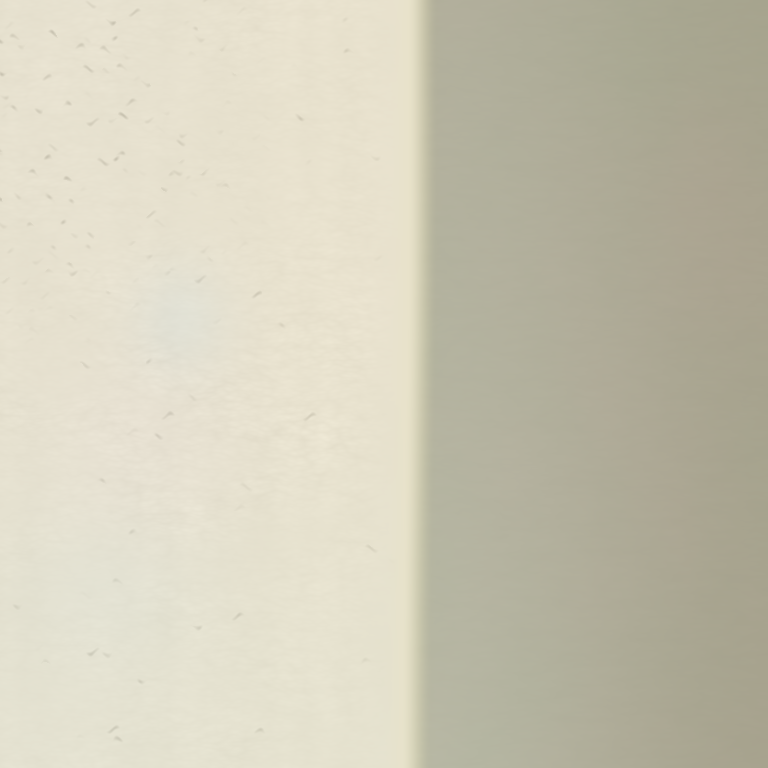
A three.js fragment shader for this texture:

```glsl
// A sunlit cream plaster wall meeting a grey-olive shaded wall at a soft,
// nearly vertical edge. Gradients set the tones, layered sines tint them,
// and stretched cellular noise adds patchy brushed grain and faint specks.
varying vec2 vUv;

vec2 hash2(vec2 p) {
  vec3 q = fract(vec3(p.xyx) * vec3(0.1031, 0.103, 0.0973));
  q += dot(q, q.yzx + 33.33);
  return fract((q.xx + q.yz) * q.zy);
}

// Distance to the nearest scattered point, and that point's random value.
vec2 cellular(vec2 p) {
  vec2 cell = floor(p);
  vec2 nearest = vec2(8.0, 0.0);
  for (int j = -1; j <= 1; j++) {
    for (int i = -1; i <= 1; i++) {
      vec2 id = cell + vec2(float(i), float(j));
      vec2 rnd = hash2(id);
      float d = length(id + rnd - p);
      if (d < nearest.x) nearest = vec2(d, hash2(id + 71.0).x);
    }
  }
  return nearest;
}

// Smooth cloudy variation, roughly -1 to 1.
float layeredSines(vec2 p) {
  float sum = 0.0;
  float amp = 0.5;
  for (int i = 0; i < 4; i++) {
    sum += amp * sin(p.x + 1.7 * sin(p.y * 0.8 + float(i)))
               * cos(p.y + 1.3 * sin(p.x * 0.7));
    p = mat2(1.5, 0.9, -0.9, 1.5) * p + 2.3;
    amp *= 0.55;
  }
  return sum;
}

float glow(vec2 p, vec2 center, vec2 size) {
  vec2 q = (p - center) / size;
  return exp(-dot(q, q));
}

// Horizontal streaks at three sizes, warped so that rows do not line up.
float brushedGrain(vec2 p) {
  vec2 q = p + 0.006 * vec2(sin(p.y * 61.0), layeredSines(p * 24.0));
  float broad = cellular(q * vec2(15.0, 55.0)).x - 0.5;
  float mid = cellular(q * vec2(38.0, 105.0) + 9.0).x - 0.5;
  float fine = cellular(q * vec2(80.0, 200.0) + 17.0).x - 0.5;
  return 0.35 * broad + 0.4 * mid + 0.4 * fine;
}

// Small blurred marks of uneven strength.
float specks(vec2 p, vec2 scale, float rarity) {
  vec2 q = p + 0.003 * vec2(sin(p.y * 310.0), sin(p.x * 270.0));
  vec2 c = cellular(q * scale);
  return smoothstep(rarity, 1.0, c.y) * (1.0 - smoothstep(0.0, 0.38, c.x));
}

vec3 litWall(vec2 p, float edgeX) {
  vec3 col = mix(vec3(0.892, 0.882, 0.815), vec3(0.902, 0.88, 0.81),
                 smoothstep(0.0, 0.65, p.y));
  col += vec3(0.007, 0.003, -0.005) * smoothstep(0.1, 0.5, p.x);

  // Cool and rosy tints
  col += vec3(-0.02, 0.001, 0.024) * glow(p, vec2(0.235, 0.585), vec2(0.06, 0.07));
  col += vec3(0.001, -0.004, 0.007) * glow(p, vec2(0.19, 0.43), vec2(0.13, 0.12));
  col += vec3(-0.008, 0.0, 0.008) * glow(p, vec2(0.14, 0.23), vec2(0.12, 0.1));
  col += vec3(0.006, 0.005, 0.006) * layeredSines(p * vec2(24.0, 13.0));
  col += 0.002 * sin(p.x * 75.0 + 2.0 * sin(p.x * 31.0));

  // Patchy surface texture, quieter near the edge
  float inner = 1.0 - smoothstep(edgeX - 0.09, edgeX - 0.02, p.x);
  float patchy = 0.75 + 0.6 * layeredSines(p * vec2(17.0, 23.0) + 5.0);
  float rough = 0.03 + 0.025 * glow(p, vec2(0.28, 0.46), vec2(0.3, 0.15));
  col -= rough * patchy * inner * brushedGrain(p) * vec3(0.95, 1.0, 1.05);
  float worn = smoothstep(0.5, 0.8, p.y) * (1.0 - smoothstep(0.1, 0.4, p.x));
  col -= 0.13 * worn * specks(p, vec2(52.0, 85.0), 0.84);
  col -= 0.09 * inner * specks(p + 3.1, vec2(45.0, 85.0), 0.97);

  // Pale yellow rim
  float rim = smoothstep(edgeX - 0.045, edgeX - 0.01, p.x);
  return mix(col, vec3(0.912, 0.89, 0.785), 0.65 * rim);
}

vec3 shadedWall(vec2 p, float edgeX) {
  float across = smoothstep(edgeX, 1.02, p.x);
  vec3 nearEdge = mix(vec3(0.716, 0.717, 0.641), vec3(0.695, 0.686, 0.61), p.y);
  vec3 farSide = mix(vec3(0.652, 0.637, 0.555), vec3(0.65, 0.642, 0.555), p.y);
  vec3 col = mix(nearEdge, farSide, across);
  col += vec3(0.012, -0.002, 0.005) * glow(p, vec2(0.95, 0.7), vec2(0.12, 0.14));
  col += vec3(0.01, 0.0, 0.006) * glow(p, vec2(0.83, 0.42), vec2(0.15, 0.3));
  col += vec3(0.006, 0.0, 0.003) * layeredSines(p * vec2(17.0, 9.0) + 4.0);
  return col - 0.011 * brushedGrain(p * vec2(0.6, 0.75) + 2.0);
}

void main() {
  float edgeX = mix(0.543, 0.551, smoothstep(0.0, 0.75, vUv.y));
  float d = vUv.x - edgeX;
  float shade = smoothstep(-0.021, 0.019, d);
  vec3 col = mix(litWall(vUv, edgeX), shadedWall(vUv, edgeX), shade);

  // Olive fringe along the soft transition
  float fringe = exp(-pow(abs(d - 0.002) / 0.012, 2.0));
  col += vec3(0.0, 0.0, -0.018) * fringe;
  gl_FragColor = vec4(col, 1.0);
}
```
